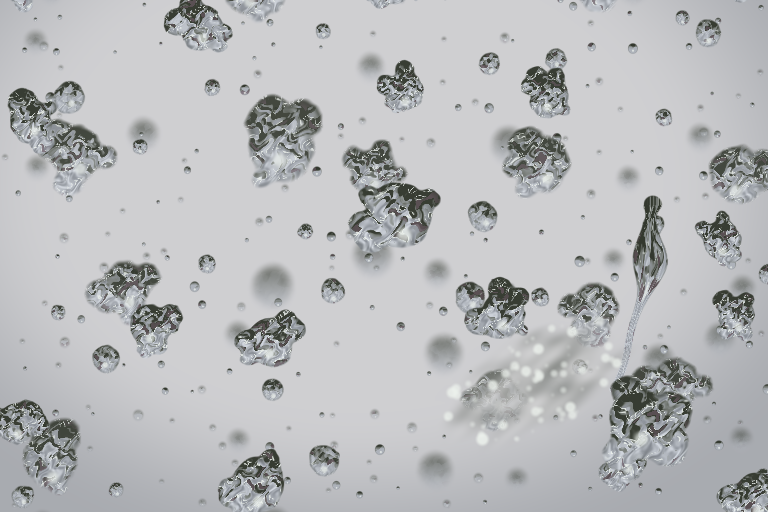
Write a Shadertoy shader that draws this texture.

```glsl
const vec3 DARK_GREEN = vec3(0.20, 0.22, 0.18);
const vec3 MOSS_GREY = vec3(0.46, 0.48, 0.46);
const vec3 PALE_WATER = vec3(0.68, 0.70, 0.73);
const vec3 MAUVE = vec3(0.43, 0.35, 0.40);
const vec3 GLINT = vec3(0.93, 0.95, 0.93);

vec3 hash3(vec2 p) {
    vec3 q = fract(p.xyx * vec3(0.1031, 0.1030, 0.0973));
    q += dot(q, q.yxz + 33.33);
    return fract((q.xxy + q.yzz) * q.zyx);
}

vec2 ripple(vec2 p) {
    return sin(p.yx * 1.3 + 1.7 * sin(p * 0.9)) + 0.5 * sin(p.yx * 2.9 - p * 1.6);
}

float smoothUnion(float a, float b, float k) {
    float h = max(k - abs(a - b), 0.0) / k;
    return min(a, b) - 0.25 * h * h * k;
}

// Cellular noise: x = gap between the two nearest cells, y = blended cell value
vec2 facets(vec2 p) {
    vec2 cell = floor(p);
    float near = 9.0, second = 9.0, total = 0.0, value = 0.0;
    for (int i = 0; i < 9; i++) {
        vec2 id = cell + vec2(i % 3 - 1, i / 3 - 1);
        vec3 h = hash3(id);
        float d = length(id + h.xy - p);
        second = min(second, max(near, d));
        near = min(near, d);
        float weight = exp(-16.0 * d);
        total += weight;
        value += weight * h.z;
    }
    return vec2(second - near, value / total);
}

// Inverted scenery seen through a drop, broken up by its rough surface
vec3 waterColor(vec2 v, float depth, float roughness, vec3 seed) {
    vec2 w = v + 0.1 * roughness * ripple(v * 6.0 + seed.xy * 20.0);
    vec2 f = facets(w * mix(1.4, 6.5, roughness) * vec2(0.85, 1.2) + seed.yz * 40.0);
    float fine = ripple(w * 13.0 + seed.zx * 9.0).y;
    float shade = 0.7 * w.y + (f.y - 0.47) * mix(0.5, 1.3, roughness) + 0.2 * roughness * fine;
    vec3 color = mix(PALE_WATER + 0.1 * fine * roughness, MOSS_GREY, smoothstep(-0.1, 0.25, shade));
    color = mix(color, DARK_GREEN, smoothstep(0.2, 0.45, shade));
    color = mix(color, MAUVE, 0.6 * smoothstep(0.88, 0.95, f.y));
    float rim = 1.0 - smoothstep(0.0, 0.16, depth);
    color = mix(color, DARK_GREEN, rim * (0.4 + 0.35 * v.y));
    float vein = 1.0 - smoothstep(0.0, 0.2, f.x);
    float sparkle = smoothstep(0.3, 0.9, ripple(v * 8.0 + seed.zx * 30.0).x);
    color = mix(color, GLINT, vein * sparkle * roughness * 0.9);
    float spot = 1.0 - smoothstep(0.08, 0.24, length(v - vec2(0.15, -0.3) + 0.2 * seed.xy));
    return mix(color, GLINT, 0.7 * spot);
}

// A round drop that grows side lobes as it gets rougher
float dropDistance(vec2 q, float r, float roughness, vec3 seed) {
    float d = length(q * vec2(1.0, 0.92)) - 0.72 * r;
    for (int i = 0; i < 4; i++) {
        vec3 h = hash3(seed.xy * 91.0 + float(i) * 7.3);
        float angle = 6.283 * h.x;
        vec2 lobe = 0.8 * r * roughness * vec2(cos(angle), sin(angle));
        d = smoothUnion(d, length(q - lobe) - r * mix(0.2, 0.48, h.y), 0.14 * r);
    }
    vec2 wobble = ripple(q / r * 3.0 + seed.yz * 20.0) + 0.4 * ripple(q / r * 8.0);
    return d + 0.03 * r * roughness * wobble.x;
}

vec3 drawDrop(vec3 color, vec2 q, float r, float roughness, float blur, float opacity, vec3 seed) {
    float d = dropDistance(q, r, roughness, seed);
    if (d > blur) return color;
    vec3 water = waterColor(q / r, -d / r, roughness, seed);
    vec3 haze = mix(PALE_WATER, DARK_GREEN, smoothstep(-0.9, 0.9, q.y / r));
    water = mix(water, haze, smoothstep(0.003, 0.018, blur));
    return mix(color, water, opacity * (1.0 - smoothstep(-blur, blur, d)));
}

vec3 scatterDrops(vec3 color, vec2 p, float cellSize, vec2 sizes, float density,
                  float roughness, float blur, float opacity, float layer) {
    vec2 cell = floor(p / cellSize);
    for (int i = 0; i < 9; i++) {
        vec2 id = cell + vec2(i % 3 - 1, i / 3 - 1);
        vec3 place = hash3(id + layer * 17.0);
        vec3 seed = hash3(id + layer * 31.0 + 5.0);
        if (place.z > density) continue;
        vec2 q = p - (id + 0.12 + 0.76 * place.xy) * cellSize;
        float r = mix(sizes.x, sizes.y, seed.z * seed.z);
        color = drawDrop(color, q, r, roughness, blur, opacity, seed);
    }
    return color;
}

// Falling thread of water with a swollen head
vec3 drawThread(vec3 color, vec2 p, vec2 top, float span) {
    float t = (top.y - p.y) / span;
    float s = clamp(t, 0.0, 1.0);
    float x = p.x - top.x + 0.08 * s * s + 0.005 * sin(s * 12.0);
    float width = 0.007 + 0.027 * exp(-40.0 * (s - 0.3) * (s - 0.3)) + 0.01 * exp(-600.0 * s * s);
    float d = length(vec2(x, (t - s) * span)) - width;
    vec3 water = waterColor(vec2(x / width, 1.0 - 3.0 * s), -d / width, 0.6, vec3(0.3, 0.6, 0.2));
    return mix(color, water, 1.0 - smoothstep(-0.002, 0.002, d));
}

// Out-of-focus splash carrying bright lens discs
vec3 drawSplash(vec3 color, vec2 p, vec2 center, vec2 extent) {
    vec2 q = p - center;
    vec2 v = vec2(q.x, q.y - 0.35 * q.x) / extent;
    float veil = 1.0 - smoothstep(0.5, 1.15, length(v) + 0.1 * ripple(v * 4.0).x);
    float streak = 0.5 + 0.3 * ripple(v * vec2(5.0, 7.0) + 2.0).y;
    color = mix(color, mix(vec3(0.56, 0.57, 0.56), vec3(0.82), streak), 0.8 * veil);
    for (int i = 0; i < 70; i++) {
        vec3 h = hash3(vec2(float(i) * 5.37, 7.7 + float(i * i)));
        float angle = 6.283 * h.x;
        vec2 spot = extent * sqrt(h.y) * vec2(cos(angle), sin(angle));
        spot.y += 0.35 * spot.x;
        float d = length(q - spot) - mix(0.003, 0.012, h.z * h.z);
        color = mix(color, GLINT, mix(0.15, 0.85, h.z) * (1.0 - smoothstep(-0.005, 0.004, d)));
    }
    return color;
}

void mainImage(out vec4 fragColor, in vec2 fragCoord) {
    vec2 p = fragCoord / iResolution.y;
    float falloff = length((p - vec2(0.7, 0.64)) * vec2(0.75, 1.0));
    vec3 color = mix(vec3(0.81, 0.81, 0.82), vec3(0.66, 0.67, 0.69), smoothstep(0.44, 0.76, falloff));
    // Far blurred drops, then spray, beads and large clumps
    color = scatterDrops(color, p, 0.19, vec2(0.02, 0.05), 0.6, 0.3, 0.014, 0.6, 1.0);
    color = scatterDrops(color, p, 0.075, vec2(0.004, 0.012), 0.4, 0.0, 0.005, 0.6, 2.0);
    color = scatterDrops(color, p, 0.085, vec2(0.004, 0.014), 0.65, 0.0, 0.0016, 1.0, 3.0);
    color = scatterDrops(color, p, 0.17, vec2(0.018, 0.042), 0.55, 0.5, 0.002, 0.97, 4.0);
    color = scatterDrops(color, p, 0.31, vec2(0.055, 0.09), 0.6, 1.0, 0.005, 0.9, 8.0);
    color = scatterDrops(color, p, 0.22, vec2(0.045, 0.08), 0.65, 1.0, 0.0018, 0.97, 5.0);
    color = drawDrop(color, p - vec2(0.78, 0.58), 0.085, 1.0, 0.0018, 0.97, vec3(0.2, 0.7, 0.4));
    color = drawThread(color, p, vec2(1.275, 0.6), 0.36);
    color = drawDrop(color, p - vec2(1.25, 0.17), 0.085, 1.0, 0.003, 0.97, vec3(0.6, 0.1, 0.8));
    color = drawSplash(color, p, vec2(1.04, 0.25), vec2(0.17, 0.1));
    fragColor = vec4(clamp(color, 0.0, 1.0), 1.0);
}
```
